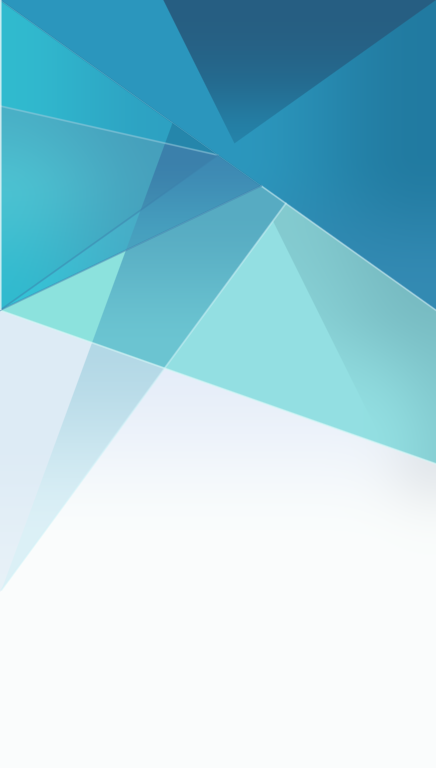
Reproduce this background procedurally as a Shadertoy shader.

```glsl
// Overlapping translucent blue and teal facets above a pale paper ground.

// Anchor points: canvas height is 1, y runs downward.
const float WIDTH = 0.566;
const vec2 TOP_LEFT = vec2(0.0, 0.0);
const vec2 TOP_RIGHT = vec2(WIDTH, 0.0);
const vec2 FOLD_LEFT = vec2(0.0, 0.404);
const vec2 FOLD_RIGHT = vec2(WIDTH, 0.404);
const vec2 HUB = vec2(0.339, 0.242);
const vec2 CROSSING = vec2(0.283, 0.202);
const vec2 VEIL_LEFT = vec2(0.0, 0.138);
const vec2 PANEL_RIGHT = vec2(WIDTH, 0.604);
const vec2 BEAM_FOOT = vec2(0.002, 0.768);
const vec2 BEAM_LEFT = vec2(0.224, 0.160);
const vec2 BEAM_RIGHT = vec2(0.371, 0.265);
const vec2 CREASE_TOP = vec2(0.212, 0.0);
const vec2 CREASE_FOOT = vec2(0.492, 0.566);

const vec3 PAPER = vec3(0.98, 0.99, 0.988);
const vec3 PAPER_COOL = vec3(0.90, 0.93, 0.975);
const vec3 PAPER_SHADE = vec3(0.865, 0.92, 0.96);
const vec3 BEAM_PALE = vec3(0.86, 0.94, 0.965);
const vec3 BEAM_MIST = vec3(0.70, 0.845, 0.90);
const vec3 PANEL = vec3(0.575, 0.875, 0.885);
const vec3 PANEL_MINT = vec3(0.55, 0.885, 0.865);
const vec3 PANEL_SHADE = vec3(0.45, 0.71, 0.74);
const vec3 BEAM_TEAL = vec3(0.42, 0.77, 0.82);
const vec3 BEAM_DEEP = vec3(0.34, 0.67, 0.76);
const vec3 TEAL = vec3(0.19, 0.73, 0.81);
const vec3 TEAL_SOFT = vec3(0.30, 0.76, 0.82);
const vec3 TEAL_DUSK = vec3(0.27, 0.60, 0.72);
const vec3 SLATE = vec3(0.23, 0.50, 0.67);
const vec3 BLUE = vec3(0.17, 0.59, 0.74);
const vec3 BLUE_DEEP = vec3(0.13, 0.48, 0.63);
const vec3 BLUE_LOW = vec3(0.20, 0.54, 0.70);
const vec3 NAVY = vec3(0.15, 0.37, 0.51);

const float HAIRLINE = 0.0011;

// Signed distance to a line; positive below a line drawn rightward.
float side(vec2 p, vec2 a, vec2 b) {
    vec2 along = normalize(b - a);
    vec2 q = p - a;
    return along.x * q.y - along.y * q.x;
}

float segment(vec2 p, vec2 a, vec2 b) {
    vec2 ab = b - a;
    return length(p - a - ab * clamp(dot(p - a, ab) / dot(ab, ab), 0.0, 1.0));
}

float cover(float d, float soft) {
    return smoothstep(-soft, soft, d);
}

float hairline(vec2 p, vec2 a, vec2 b, float soft) {
    return cover(HAIRLINE - segment(p, a, b), soft);
}

void mainImage(out vec4 fragColor, in vec2 fragCoord) {
    vec2 uv = fragCoord / iResolution.xy;
    vec2 p = vec2(uv.x * WIDTH, 1.0 - uv.y);
    float soft = 0.8 / iResolution.y;

    // Coverage of each half plane
    float fallD = side(p, TOP_LEFT, FOLD_RIGHT);
    float riseD = side(p, FOLD_LEFT, TOP_RIGHT);
    float foldD = side(p, FOLD_LEFT, HUB);
    float panelD = side(p, FOLD_LEFT, PANEL_RIGHT);
    float beamStart = cover(side(p, BEAM_FOOT, BEAM_LEFT), soft);
    float beamEnd = cover(side(p, BEAM_FOOT, BEAM_RIGHT), soft);
    float belowRise = cover(riseD, soft);
    float rightOfCrease = cover(side(p, CREASE_FOOT, CREASE_TOP), soft);

    // Paper, with a soft shadow under the panel's right end
    vec3 ground = mix(PAPER_COOL, PAPER, smoothstep(0.47, 0.71, p.y));
    ground -= 0.055 * exp(-dot(p - PANEL_RIGHT, p - PANEL_RIGHT) / 0.004);
    vec3 pale = mix(PAPER_SHADE, PAPER, 0.35 * smoothstep(0.55, 0.78, p.y));
    vec3 mist = mix(BEAM_MIST, BEAM_PALE, smoothstep(0.44, 0.70, p.y));
    vec3 color = mix(mix(pale, mist, beamStart), ground, beamEnd);

    // Light panel
    float dusk = smoothstep(0.60, 0.28, p.y) * 0.5 + smoothstep(0.36, WIDTH, p.x) * 0.5;
    float creaseFade = smoothstep(0.58, 0.40, p.y);
    float shade = mix(smoothstep(0.46, 0.62, p.x), rightOfCrease, creaseFade);
    vec3 clear = mix(PANEL, PANEL_SHADE, shade * dusk);
    vec3 beam = mix(BEAM_DEEP, BEAM_TEAL, smoothstep(0.27, 0.46, p.y));
    vec3 panel = mix(mix(PANEL_MINT, beam, beamStart), clear, beamEnd);
    color = mix(color, panel, cover(min(-panelD, min(foldD, fallD)), soft));

    // Left wedge: veil, beam, then the bright upper facet
    float reach = smoothstep(0.0, 0.22, p.x);
    vec3 veil = mix(mix(TEAL_SOFT, TEAL, smoothstep(0.22, 0.40, p.y)), TEAL_DUSK, reach * 0.8);
    veil = mix(veil, TEAL_DUSK, 0.45 * smoothstep(0.26, 0.13, p.y));
    vec3 wedge = mix(veil, mix(SLATE, TEAL_DUSK, smoothstep(0.20, 0.33, p.y)), beamStart);
    wedge += belowRise * vec3(0.01, 0.035, 0.03);
    vec3 facet = mix(mix(TEAL, BLUE, 0.7 * reach), BLUE_DEEP, beamStart * 0.7);
    wedge = mix(wedge, facet, cover(-side(p, VEIL_LEFT, CROSSING), soft));
    color = mix(color, wedge, cover(min(fallD, -foldD), soft));

    // Upper facets
    vec3 night = mix(BLUE_DEEP, NAVY, smoothstep(0.21, 0.02, p.y));
    vec3 roof = mix(BLUE, night, rightOfCrease * (0.65 + 0.35 * smoothstep(0.20, 0.10, p.y)));
    vec3 gable = mix(BLUE, BLUE_DEEP, smoothstep(0.30, 0.55, p.x));
    gable = mix(gable, BLUE_LOW, smoothstep(0.20, 0.38, p.y));
    color = mix(color, mix(roof, gable, belowRise), cover(-fallD, soft));

    // Lit and shaded rims
    color = mix(color, vec3(0.80, 0.93, 0.95), 0.55 * hairline(p, HUB, FOLD_RIGHT, soft));
    color = mix(color, vec3(0.85, 0.97, 0.97), 0.65 * hairline(p, FOLD_LEFT, PANEL_RIGHT, soft));
    color = mix(color, vec3(0.82, 0.95, 0.97), 0.55 * hairline(p, BEAM_FOOT, BEAM_RIGHT, soft));
    color = mix(color, vec3(0.60, 0.80, 0.87), 0.55 * hairline(p, VEIL_LEFT, CROSSING, soft));
    color = mix(color, SLATE, 0.50 * hairline(p, FOLD_LEFT, CROSSING, soft));
    color = mix(color, SLATE, 0.50 * hairline(p, FOLD_LEFT, HUB, soft));
    color = mix(color, BLUE_DEEP, 0.35 * hairline(p, TOP_LEFT, HUB, soft));
    color = mix(color, PAPER, 0.75 * cover(0.002 - p.x, soft) * cover(FOLD_LEFT.y - p.y, soft));

    fragColor = vec4(color, 1.0);
}
```
